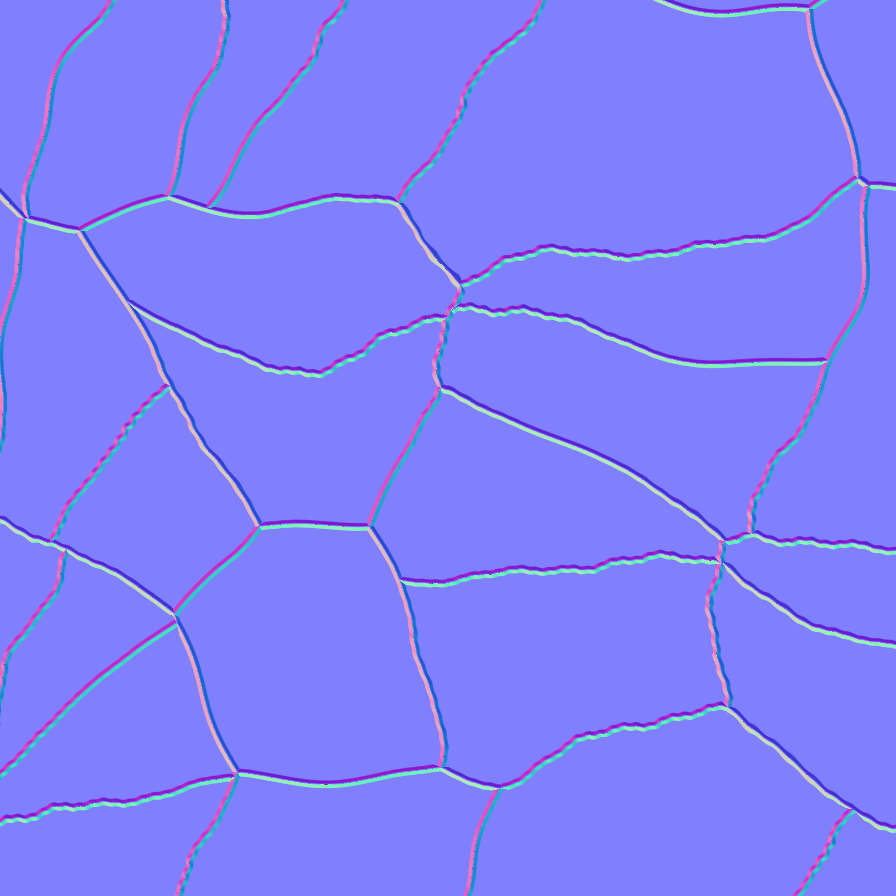
A three.js fragment shader for this texture map:

```glsl
varying vec2 vUv;

vec2 hash2(vec2 p) {
  return fract(sin(vec2(dot(p, vec2(127.1, 311.7)), dot(p, vec2(269.5, 183.3)))) * 43758.5);
}

// Layered sines bend the cracks, from broad curves to fine jitter
vec2 bend(vec2 p) {
  vec2 w = 0.026 * sin(p.yx * vec2(9.0, 11.0) + p * 4.0 + vec2(0.7, 2.1));
  float rough = 0.5 + 0.5 * sin(p.x * 7.0 + 3.0 * sin(p.y * 6.0));
  w += 0.006 * sin(p.yx * vec2(37.0, 31.0) + p * 14.0 + vec2(4.0, 1.3));
  w += rough * 0.0022 * sin(p.yx * vec2(97.0, 113.0) + p * 41.0);
  w += rough * 0.0006 * sin(p.yx * vec2(390.0, 430.0) + p * 170.0);
  return p + w;
}

// Field that falls to zero along every crack
float crackField(vec2 p) {
  vec2 q = bend(p);
  q = vec2(q.x * (3.9 - 0.9 * q.x), q.y * 3.1) + vec2(5.3, 8.6);
  vec2 cell = floor(q);
  float nearest = 9.0, second = 9.0;
  vec2 toSite = vec2(0.0), siteId = vec2(0.0);

  // Weighted cells have uneven sizes and arched borders
  for (int j = -2; j <= 2; j++) {
    for (int i = -2; i <= 2; i++) {
      vec2 id = cell + vec2(float(i), float(j));
      vec2 offset = q - id - 0.1 - 0.8 * hash2(id);
      float d = length(offset) - 0.3 * hash2(id + 19.0).x;
      if (d < nearest) {
        second = nearest;
        nearest = d;
        toSite = offset;
        siteId = id;
      } else {
        second = min(second, d);
      }
    }
  }
  float border = 0.5 * (second - nearest);

  // Some cells are split by one slightly curved crack
  vec2 h = hash2(siteId + 47.0);
  float angle = mix(-0.5, 1.5, h.y);
  vec2 along = vec2(cos(angle), sin(angle));
  float across = dot(toSite, vec2(-along.y, along.x));
  float run = dot(toSite, along);
  float split = abs(across + (h.y - 0.5) * run * run + 0.1 * (h.x - 0.7));
  return h.x > 0.45 ? min(border, split) : border;
}

void main() {
  // Slope of the field gives wall direction and true distance
  float e = 0.0005;
  float f = crackField(vUv);
  vec2 grad = vec2(crackField(vUv + vec2(e, 0.0)), crackField(vUv + vec2(0.0, e))) - f;
  grad /= e;
  float steep = length(grad);
  float dist = f / max(steep, 0.4);
  vec2 inward = -grad / max(steep, 0.001);

  // Two walls lean towards a narrow flat floor
  float wall = smoothstep(0.0, 0.0016, dist) * (1.0 - smoothstep(0.003, 0.005, dist));
  float tilt = wall * (1.9 + dot(inward, vec2(0.4, 0.5)));
  vec3 normal = normalize(vec3(inward * tilt, 1.0));
  gl_FragColor = vec4(normal * 0.5 + 0.5, 1.0);
}
```
